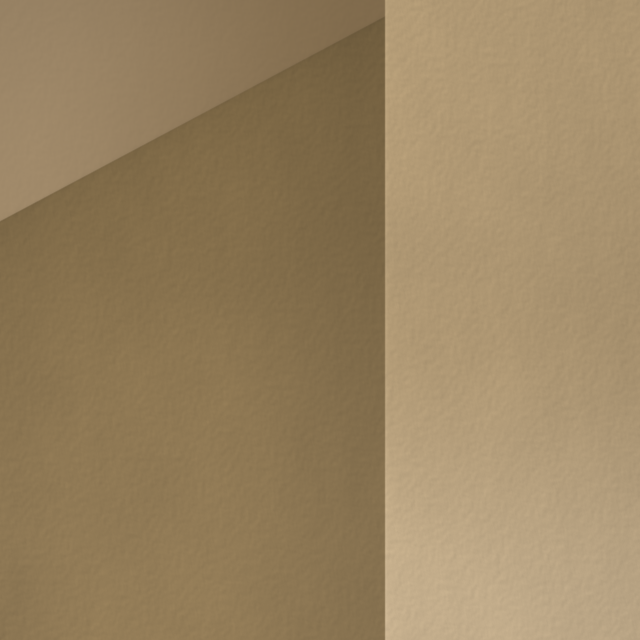
A Shadertoy shader for this background:

```glsl
// Plaster room corner: a shaded wall under a sloping ceiling, beside a lit pillar.
// Each plane is a smooth colour gradient; value noise adds mottling and a fine
// embossed grain, and soft edge masks join the planes.

float hash(vec2 p) {
    vec3 q = fract(vec3(p.xyx) * 0.1031);
    q += dot(q, q.yzx + 33.33);
    return fract((q.x + q.y) * q.z);
}

float noise(vec2 p) {
    vec2 cell = floor(p), f = fract(p);
    f = f * f * (3.0 - 2.0 * f);
    return mix(mix(hash(cell), hash(cell + vec2(1, 0)), f.x),
               mix(hash(cell + vec2(0, 1)), hash(cell + vec2(1, 1)), f.x), f.y);
}

float fbm(vec2 p) {
    float sum = 0.0, amp = 0.5;
    for (int i = 0; i < 4; i++) {
        sum += amp * (noise(p) - 0.5);
        p = mat2(1.6, 1.2, -1.2, 1.6) * p + 7.3;
        amp *= 0.5;
    }
    return sum;
}

// Slope of a fine bumpy surface lit from the upper left
float grain(vec2 p) {
    vec2 q = p * vec2(150.0, 125.0);
    return fbm(q) - fbm(q + vec2(-0.5, 0.5));
}

vec3 shadedWall(vec2 p, float below) {
    vec3 color = mix(vec3(0.575, 0.485, 0.340), vec3(0.505, 0.420, 0.280),
                     smoothstep(0.05, 0.95, p.y));
    color *= 1.0 - 0.09 * smoothstep(0.32, 0.60, p.x);
    color *= 1.0 - 0.04 * smoothstep(0.16, 0.0, p.x);
    // Contact shadow under the ceiling
    return color * (1.0 - 0.05 * exp(-below * 22.0));
}

vec3 ceilingPlane(vec2 p, float above) {
    vec3 color = mix(vec3(0.630, 0.540, 0.415), vec3(0.505, 0.420, 0.300),
                     smoothstep(0.0, 0.62, p.x));
    return color * (1.0 - 0.06 * smoothstep(0.05, 0.33, above));
}

vec3 litPillar(vec2 p) {
    vec3 color = mix(vec3(0.755, 0.670, 0.540), vec3(0.670, 0.580, 0.440),
                     smoothstep(0.0, 0.52, p.y));
    color *= 1.0 + 0.03 * smoothstep(0.55, 1.0, p.y);
    // Soft light along the corner, dimmer toward the far side
    color *= 1.0 + 0.04 * exp(-(p.x - 0.60) * 14.0);
    return color * (1.0 - 0.035 * smoothstep(0.75, 1.0, p.x));
}

void mainImage(out vec4 fragColor, in vec2 fragCoord) {
    vec2 p = fragCoord / iResolution.xy;
    float soft = max(0.0012, 1.0 / iResolution.y);
    float cornerX = 0.6016;

    // Signed distance to the ceiling line, positive above it
    float ceilingDist = (p.y - 0.654 - 0.532 * p.x) / length(vec2(1.0, 0.532));
    float onCeiling = smoothstep(-soft, soft, ceilingDist);
    float onPillar = smoothstep(cornerX - soft, cornerX + soft, p.x);

    vec3 color = mix(shadedWall(p, max(-ceilingDist, 0.0)),
                     ceilingPlane(p, max(ceilingDist, 0.0)), onCeiling);
    color *= 1.0 - 0.05 * exp(-abs(ceilingDist) / 0.002);
    color = mix(color, litPillar(max(p, vec2(cornerX, 0.0))), onPillar);

    // Worn bright rim on the pillar corner
    color += 0.025 * onPillar * exp(-abs(p.x - cornerX - 0.002) / 0.002);

    // Plaster: broad stains, vertical trowel streaks, fine grain
    float rough = mix(1.0, 0.4, onCeiling * (1.0 - onPillar));
    float stains = 0.05 * fbm(p * 5.0) + 0.035 * fbm(p * vec2(38.0, 13.0));
    color *= 1.0 + rough * (stains + 0.07 * grain(p));

    fragColor = vec4(color, 1.0);
}
```
